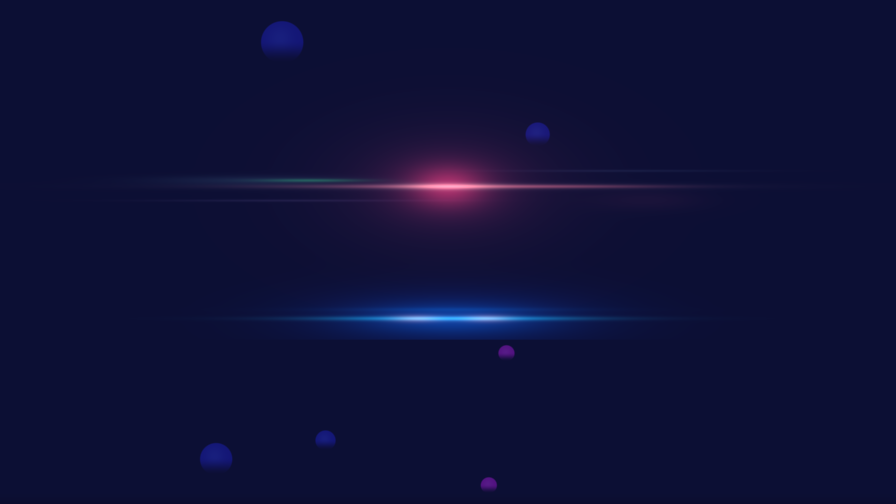
A Shadertoy shader for this background:

```glsl
// Elliptical gaussian light; radius holds the falloff along each axis
float glow(vec2 p, vec2 center, vec2 radius) {
    vec2 q = (p - center) / radius;
    return exp(-dot(q, q));
}

vec3 redFlare(vec2 p) {
    vec2 c = vec2(0.0, 0.630);
    // Halo and hot core
    vec3 light = vec3(0.09, 0.025, 0.035) * glow(p, c, vec2(0.24, 0.13));
    light += vec3(0.20, 0.04, 0.08) * glow(p, c, vec2(0.115, 0.062));
    light += vec3(0.34, 0.07, 0.11) * glow(p, c, vec2(0.068, 0.036));
    light += vec3(0.12, 0.26, 0.16) * glow(p, c, vec2(0.09, 0.007));
    // Long horizontal streaks
    light += vec3(0.30, 0.14, 0.13) * glow(p, c, vec2(0.30, 0.0042));
    light += vec3(0.16, 0.06, 0.06) * glow(p, c + vec2(0.23, 0.0), vec2(0.20, 0.0035));
    light += vec3(0.07, 0.06, 0.06) * glow(p, c, vec2(0.47, 0.007));
    light += vec3(0.05, 0.08, 0.08) * glow(p, vec2(-0.38, 0.642), vec2(0.20, 0.009));
    light += vec3(0.03, 0.23, 0.09) * glow(p, vec2(-0.27, 0.642), vec2(0.10, 0.0035));
    // Faint side lines and ghost
    light += vec3(0.04, 0.05, 0.06) * glow(p, vec2(0.34, 0.661), vec2(0.23, 0.0025));
    light += vec3(0.06, 0.05, 0.07) * glow(p, vec2(-0.32, 0.602), vec2(0.25, 0.0025));
    light += vec3(0.05, 0.015, 0.02) * glow(p, vec2(0.40, 0.603), vec2(0.11, 0.021));
    return light;
}

vec3 blueFlare(vec2 p) {
    vec2 c = vec2(0.008, 0.368);
    vec3 light = vec3(0.0, 0.06, 0.20) * glow(p, c, vec2(0.27, 0.055));
    light += vec3(0.0, 0.14, 0.24) * glow(p, c, vec2(0.17, 0.027));
    light += vec3(0.0, 0.10, 0.15) * glow(p, c + vec2(0.0, 0.018), vec2(0.25, 0.004)) * 0.5;
    light += vec3(0.05, 0.30, 0.28) * glow(p, c, vec2(0.24, 0.0048));
    light += vec3(0.0, 0.10, 0.12) * glow(p, c, vec2(0.33, 0.004));
    // Twin warm cores
    for (float side = -1.0; side <= 1.0; side += 2.0) {
        vec2 core = c + vec2(side * 0.068, 0.0);
        light += vec3(0.42, 0.16, 0.06) * glow(p, core, vec2(0.05, 0.0075));
    }
    // The light stops at a hard horizon
    float edge = 0.75 / iResolution.y;
    return light * smoothstep(0.326 - edge, 0.326 + edge, p.y);
}

void mainImage(out vec4 fragColor, in vec2 fragCoord) {
    // Height is one unit; x is zero at the middle
    vec2 p = (fragCoord - vec2(0.5 * iResolution.x, 0.0)) / iResolution.y;
    vec3 color = vec3(0.048, 0.058, 0.202);
    color *= mix(0.9, 1.0, smoothstep(0.0, 0.02, p.y));

    // Orbs: center, radius, violet amount
    vec4 orbs[6] = vec4[6](
        vec4(-0.329, 0.916, 0.042, 0.0), vec4(0.178, 0.733, 0.024, 0.0),
        vec4(-0.460, 0.089, 0.032, 0.0), vec4(-0.243, 0.126, 0.020, 0.0),
        vec4(0.116, 0.299, 0.016, 1.0), vec4(0.081, 0.037, 0.016, 1.0));
    for (int i = 0; i < 6; i++) {
        vec4 orb = orbs[i];
        vec2 q = (p - orb.xy) / orb.z;
        float blur = 1.0 / (iResolution.y * orb.z);
        float disc = 1.0 - smoothstep(1.0 - blur, 1.0 + blur, length(q));
        float fade = smoothstep(-1.0, 0.1, q.y);
        vec3 tint = mix(vec3(0.075, 0.085, 0.46), vec3(0.32, 0.07, 0.50), orb.w);
        tint += vec3(0.02, 0.035, 0.03) * glow(q, vec2(-0.1, 0.2), vec2(0.6));
        color = mix(color, tint, disc * fade);
    }

    color += redFlare(p) + blueFlare(p);
    fragColor = vec4(color, 1.0);
}
```
